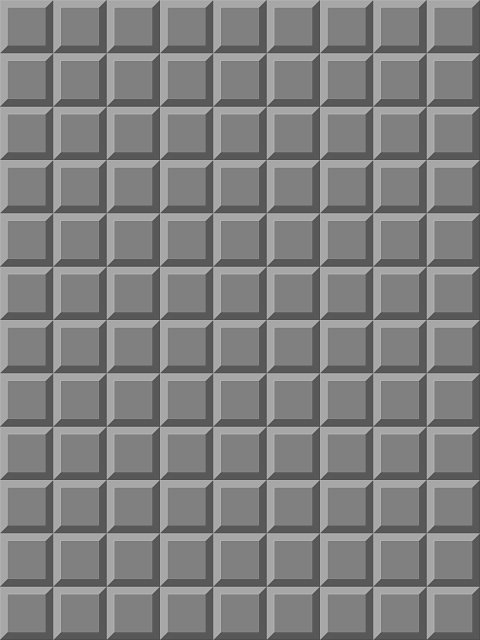
This pattern is drawn by a Shadertoy shader. Its source:

```glsl
// Grid of grey bevelled square tiles, lit from the upper left.

// Grey level of one tile; p runs from -0.5 to 0.5 on both axes.
float bevelTile(vec2 p) {
    const float bevel = 0.146;
    const float rim = 0.021;
    float depth = 0.5 - max(abs(p.x), abs(p.y));   // distance in from the tile border
    float mitre = abs(p.y - p.x) * 0.7071;         // distance to the light/dark diagonal
    bool lit = p.y > p.x;

    // Flat face with a faint lip just inside the bevel
    if (depth > bevel) {
        float lip = 1.0 - smoothstep(0.0, 0.03, depth - bevel);
        return 0.5 + (lit ? -0.025 : 0.035) * lip;
    }

    // Sloped sides, with stronger contrast along their rims
    float outer = min(depth, mitre);
    if (lit) return min(outer, bevel - depth) < rim ? 0.69 : 0.655;
    return outer < rim ? 0.305 : 0.345;
}

void mainImage(out vec4 fragColor, in vec2 fragCoord) {
    const int samples = 4;
    const vec2 repeats = vec2(9.0, 12.0);
    float grey = 0.0;

    // Average a grid of samples per pixel to smooth every edge
    for (int j = 0; j < samples; j++) {
        for (int i = 0; i < samples; i++) {
            vec2 offset = (vec2(i, j) + 0.5) / float(samples) - 0.5;
            vec2 cell = (fragCoord + offset) / iResolution.xy * repeats;
            grey += bevelTile(fract(cell) - 0.5);
        }
    }
    fragColor = vec4(vec3(grey / float(samples * samples)), 1.0);
}
```
